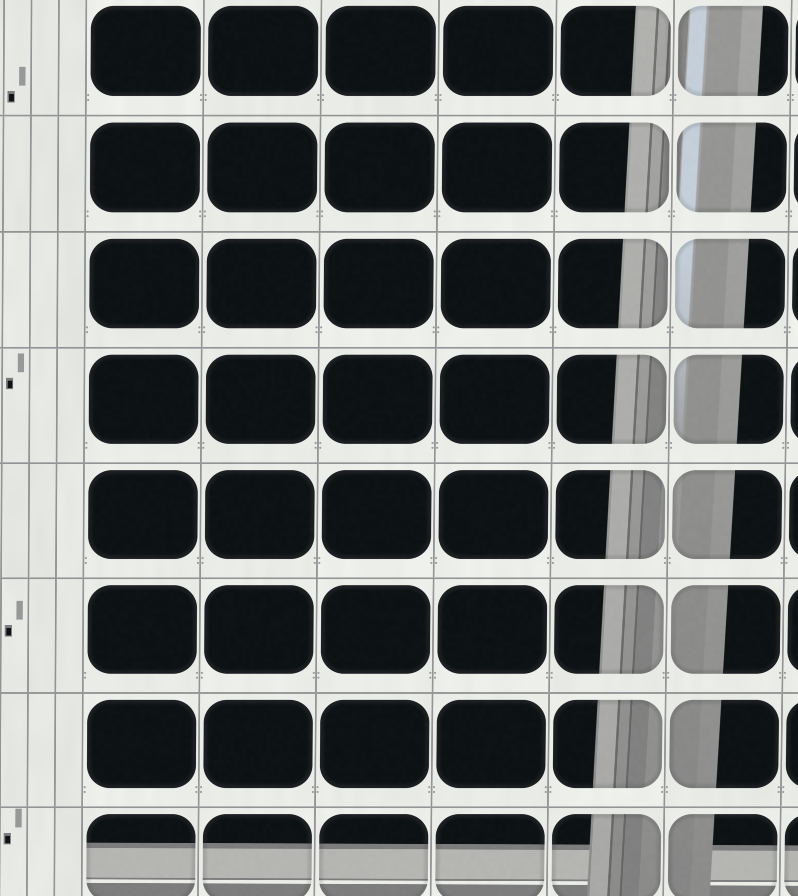
Give the GLSL for this pattern, as a WebGL 1 fragment shader.

```glsl
precision highp float;
// Facade of white panels with rounded dark windows, a narrow side strip and reflected posts.
uniform vec2 u_resolution;

// Layout: lengths in canvas heights, y measured down from the top
const float GRID_LEFT = 0.0964;
const float GRID_LEAN = -0.0052;
const float COLUMN_PITCH = 0.1312;
const float COLUMN_TAPER = -0.0014;
const float ROW_PITCH = 0.1305;
const float ROW_SHRINK = 0.0018;
const float STRIP_PITCH = 0.0306;
const float SEAM_WIDTH = 0.0019;

// Window: lengths in cells
const vec2 WINDOW_CENTER = vec2(0.507, 0.446);
const vec2 WINDOW_HALF = vec2(0.468, 0.386);
const float WINDOW_RADIUS = 0.20;
const float RIM_WIDTH = 0.055;

// Colours
const vec3 PANEL = vec3(0.92, 0.93, 0.91);
const vec3 SEAM = vec3(0.52, 0.52, 0.53);
const vec3 GLASS = vec3(0.05, 0.07, 0.08);
const vec3 GLASS_RIM = vec3(0.11, 0.12, 0.13);
const vec3 LIGHT_GREY = vec3(0.71, 0.71, 0.70);
const vec3 MID_GREY = vec3(0.49, 0.49, 0.49);
const vec3 DARK_GREY = vec3(0.33, 0.33, 0.33);
const vec3 SKY_GREY = vec3(0.77, 0.81, 0.85);

float hash(vec2 p) {
  vec3 q = fract(p.xyx * vec3(0.1031, 0.1030, 0.0973));
  q += dot(q, q.yzx + 33.33);
  return fract((q.x + q.y) * q.z);
}

float noise(vec2 p) {
  vec2 i = floor(p);
  vec2 f = fract(p);
  f = f * f * (3.0 - 2.0 * f);
  return mix(mix(hash(i), hash(i + vec2(1.0, 0.0)), f.x),
             mix(hash(i + vec2(0.0, 1.0)), hash(i + 1.0), f.x), f.y);
}

float roundBox(vec2 p, vec2 halfSize, float radius) {
  vec2 d = abs(p) - halfSize + radius;
  return length(max(d, 0.0)) + min(max(d.x, d.y), 0.0) - radius;
}

// Coverage inside a signed distance, smoothed over one pixel
float fill(float d, float px) {
  return 1.0 - smoothstep(-0.5 * px, 0.5 * px, d);
}

float band(float x, float a, float b, float px) {
  return fill(abs(x - 0.5 * (a + b)) - 0.5 * (b - a), px);
}

// Dark room with a bright sill at the bottom and a leaning ribbed post
vec3 reflection(vec2 p, float px) {
  vec3 col = GLASS;
  float sill = p.y - 0.004 * p.x;
  col = mix(col, MID_GREY, band(sill, 0.940, 1.1, px));
  col = mix(col, LIGHT_GREY, band(sill, 0.946, 0.979, px));
  col = mix(col, PANEL, band(sill, 0.981, 0.985, px));

  float left = 0.710 - 0.055 * p.y;
  float width = 0.142 - 0.005 * p.y;
  float s = (p.x - left) / width;
  float w = px / width;
  vec3 post = mix(LIGHT_GREY, MID_GREY, 0.25 + 0.5 * p.y);
  post = mix(post, LIGHT_GREY, 0.7 * band(s, 0.02, 0.17, w));
  post = mix(post, DARK_GREY, 0.65 * band(s, 0.165, 0.185, w));
  post = mix(post, MID_GREY, 0.8 * band(s, 0.27, 0.42, w));
  post = mix(post, DARK_GREY, 0.6 * band(s, 0.265, 0.282, w));
  float skyFade = 1.0 - smoothstep(0.25, 0.58, p.y);
  post = mix(post, SKY_GREY, skyFade * band(s, 0.43, 0.56, 2.0 * w));
  post = mix(post, MID_GREY, 0.35 * band(s, 0.58, 0.84, 2.0 * w));
  return mix(col, post, band(s, 0.0, 1.0, 1.5 * w));
}

void main() {
  float px = 1.0 / u_resolution.y;
  vec2 p = gl_FragCoord.xy * px;
  p.y = 1.0 - p.y;

  // Slightly tapering grid
  float fromGrid = p.x - GRID_LEFT - GRID_LEAN * p.y;
  float inGrid = step(0.0, fromGrid);
  float pitch = mix(STRIP_PITCH, COLUMN_PITCH + COLUMN_TAPER * p.y, inGrid);
  float t = (p.y + 0.0013) / ROW_PITCH;
  vec2 grid = vec2(fromGrid / pitch, t + ROW_SHRINK * t * t);
  vec2 cell = fract(grid);
  vec2 toSeam = (fract(grid + 0.5) - 0.5) * vec2(pitch, ROW_PITCH);

  // Panels with faint soiling, seams and small clips
  vec3 col = PANEL + 0.02 * (hash(floor(grid) + 40.0) - 0.5);
  col += 0.02 * (noise(p * vec2(90.0, 25.0)) - 0.5) - 0.02 * (1.0 - inGrid);
  float seam = max(fill(abs(toSeam.x) - 0.5 * SEAM_WIDTH, px),
                   fill(abs(toSeam.y) - 0.5 * SEAM_WIDTH, px));
  col = mix(col, SEAM, 0.85 * seam);
  vec2 clip = vec2(abs(toSeam.x) - 0.0026, abs(cell.y - 0.845) * ROW_PITCH - 0.0027);
  col = mix(col, SEAM, 0.75 * inGrid * fill(length(clip) - 0.0012, px));

  // Fittings on the side strip: a grey plate and a dark latch
  for (int i = 0; i < 4; i++) {
    float k = float(i);
    vec2 q = vec2(fromGrid, p.y) - vec2(-0.071, 0.085 + 0.342 * k - 0.022 * k * k);
    col = mix(col, SEAM * 1.15, fill(roundBox(q, vec2(0.0035, 0.0105), 0.0005), px));
    q -= vec2(-0.0125, 0.023);
    col = mix(col, MID_GREY, fill(roundBox(q, vec2(0.0040, 0.0064), 0.0005), px));
    col = mix(col, GLASS, fill(roundBox(q - vec2(0.0005, 0.001), vec2(0.0026, 0.0042), 0.0005), px));
  }

  // Windows with a soft rim
  float d = roundBox(cell - WINDOW_CENTER, WINDOW_HALF, WINDOW_RADIUS);
  vec3 glass = reflection(p, px);
  float rim = smoothstep(-RIM_WIDTH, -0.01, d);
  glass = mix(glass, max(GLASS_RIM, glass * 0.9), rim);
  glass += 0.012 * (noise(p * 220.0) - 0.5);
  col = mix(col, glass, inGrid * fill(d, 1.3 * px / pitch));

  gl_FragColor = vec4(col, 1.0);
}
```
